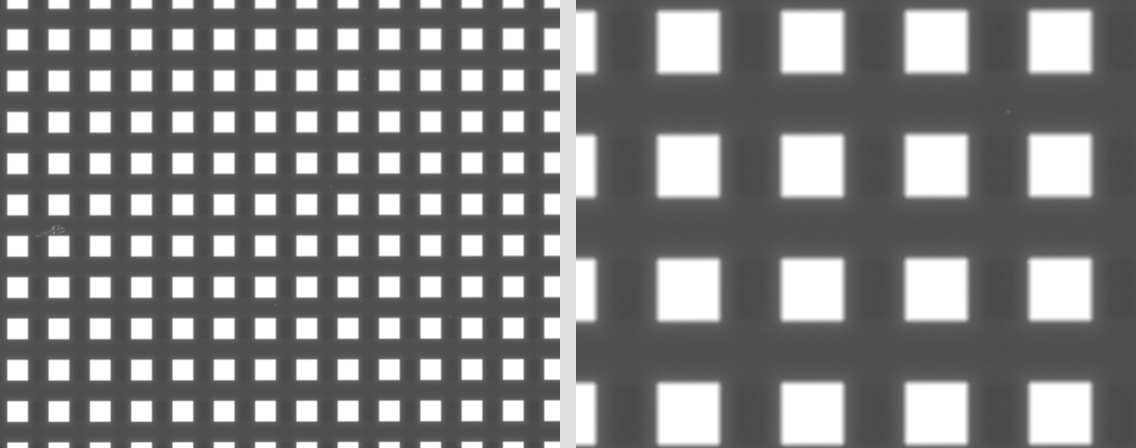
Left, the full canvas; right, a detail of the centre.
Reproduce this pattern procedurally as a Shadertoy shader.

```glsl
// Backlit square mesh: a grid of white openings in a dark grey sheet.
// Each opening is a rounded-box distance with a soft edge and a faint halo;
// a dust smudge, a hairline scratch and sparse specks add wear.

// Lengths are fractions of the canvas height.
const float PITCH = 0.0922;
const vec2 FIRST_CENTRE = vec2(0.0394, 0.0814);
const float ROW_SLOPE = 0.0015;
const float HALF_SIDE = 0.0231;
const float CORNER = 0.0030;
const float EDGE_SOFTNESS = 0.0033;
const float HALO_LENGTH = 0.0058;
const float HALO_GAIN = 0.11;
const float SHEET_GREY = 0.305;
const float GAP_SHADE = 0.018;
const float GRAIN = 0.008;

const vec2 SMUDGE_POS = vec2(0.128, 0.487);
const vec2 SMUDGE_SIZE = vec2(0.020, 0.014);
const vec2 TAIL_START = vec2(0.083, 0.474);
const vec2 TAIL_END = vec2(0.112, 0.481);
const vec2 SCRATCH_START = vec2(0.907, 0.560);
const vec2 SCRATCH_END = vec2(0.980, 0.576);
const float SPECK_CELL = 0.13;
const float SPECK_CHANCE = 0.10;

float hash(vec2 p) {
    vec3 q = fract(vec3(p.xyx) * 0.1031);
    q += dot(q, q.yzx + 33.33);
    return fract((q.x + q.y) * q.z);
}

float noise(vec2 p) {
    vec2 i = floor(p), f = fract(p);
    f = f * f * (3.0 - 2.0 * f);
    return mix(mix(hash(i), hash(i + vec2(1, 0)), f.x),
               mix(hash(i + vec2(0, 1)), hash(i + vec2(1, 1)), f.x), f.y);
}

float roundedSquare(vec2 p) {
    vec2 q = abs(p) - HALF_SIDE + CORNER;
    return length(max(q, 0.0)) + min(max(q.x, q.y), 0.0) - CORNER;
}

float segmentDistance(vec2 p, vec2 a, vec2 b) {
    vec2 ab = b - a;
    return length(p - a - ab * clamp(dot(p - a, ab) / dot(ab, ab), 0.0, 1.0));
}

// Light scattered by dust and scratches on the sheet.
float wear(vec2 p, float pixel) {
    float mottle = smoothstep(0.35, 0.75, noise(p * 330.0));
    float smudge = 1.0 - smoothstep(0.5, 1.0, length((p - SMUDGE_POS) / SMUDGE_SIZE));
    float tail = 1.0 - smoothstep(0.001, 0.007, segmentDistance(p, TAIL_START, TAIL_END));
    float scratch = 1.0 - smoothstep(0.0, 0.003 + pixel,
                                     segmentDistance(p, SCRATCH_START, SCRATCH_END));

    // At most one small speck per coarse cell.
    vec2 cell = floor(p / SPECK_CELL);
    vec2 spot = 0.15 + 0.7 * vec2(hash(cell + 7.0), hash(cell + 19.0));
    float speck = 1.0 - smoothstep(0.0005, 0.0015 + pixel,
                                   length(p - (cell + spot) * SPECK_CELL));
    speck *= step(hash(cell + 41.0), SPECK_CHANCE);

    return smudge * (0.04 + 0.17 * mottle) + tail * (0.02 + 0.08 * mottle)
         + 0.03 * scratch + 0.08 * speck;
}

void mainImage(out vec4 fragColor, in vec2 fragCoord) {
    float pixel = 1.0 / iResolution.y;
    vec2 p = fragCoord * pixel;

    // Repeat the opening, with rows rising very slightly to the right.
    vec2 grid = p - FIRST_CENTRE;
    grid.y -= ROW_SLOPE * grid.x;
    vec2 local = (fract(grid / PITCH + 0.5) - 0.5) * PITCH;
    float d = roundedSquare(local);

    // Sheet: uneven tone, darker between neighbours in a row.
    float inRow = 1.0 - smoothstep(0.8, 1.1, abs(local.y) / HALF_SIDE);
    float midGap = smoothstep(1.25, 1.65, abs(local.x) / HALF_SIDE);
    float sheet = SHEET_GREY - GAP_SHADE * inRow * midGap;
    sheet += 0.008 * (noise(p * 4.0) - 0.5);
    sheet += GRAIN * (noise(p * 400.0) - 0.5);
    sheet += HALO_GAIN * exp(-max(d, 0.0) / HALO_LENGTH);
    sheet += wear(p, pixel);

    // Openings: focus softens toward the upper right.
    float focus = mix(0.85, 1.3, clamp(p.y * (0.4 + 0.5 * p.x), 0.0, 1.0));
    float soft = max(EDGE_SOFTNESS * focus, pixel);
    float opening = 1.0 - smoothstep(-soft, soft, d);

    fragColor = vec4(vec3(mix(sheet, 1.0, opening)), 1.0);
}
```
